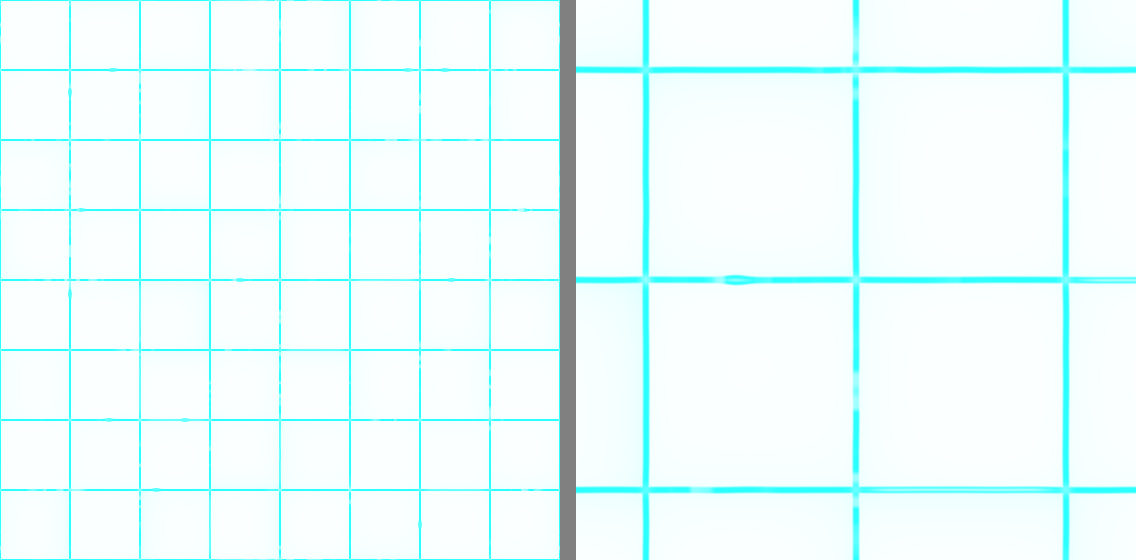
Left, the full canvas; right, a detail of the centre.
This pattern is drawn by a three.js fragment shader. Its source:

```glsl
// Pale tiles divided by thin cyan lines on an 8 by 8 grid.
// Each line is a distance band with wrapped noise for worn, split and chipped
// stretches; each tile gets a faint hashed cyan glow along some of its sides.
varying vec2 vUv;

const float CELLS = 8.0;
const float HALF_WIDTH = 0.0145; // in cells
const float SOFTNESS = 0.007;    // in cells
const vec3 PAPER = vec3(0.988, 1.0, 1.0);
const vec3 CYAN = vec3(0.17, 1.0, 1.0);

float hash(vec2 p) {
  return fract(sin(dot(p, vec2(127.1, 311.7))) * 43758.5453);
}

// Smooth noise along one axis that wraps after a whole period.
float wrapNoise(float x, float period, float seed) {
  float i = floor(x);
  float f = fract(x);
  float a = hash(vec2(mod(i, period), seed));
  float b = hash(vec2(mod(i + 1.0, period), seed));
  return mix(a, b, f * f * (3.0 - 2.0 * f));
}

float bell(float x, float width) {
  return exp(-x * x / (width * width));
}

// Ink of the nearest line; both coordinates are in cells.
float lineInk(float across, float along, float family) {
  float index = floor(across + 0.5);
  float id = mod(index, CELLS) + family;
  float segment = mod(floor(along), CELLS);
  float t = fract(along);
  float wobble = wrapNoise(along * 6.0, CELLS * 6.0, id + 0.3) - 0.5;
  float d = abs(across - index + 0.003 * wobble);

  // A few segments carry a small bulging chip with a pale core.
  float hasChip = step(0.92, hash(vec2(segment, id + 40.0)));
  float chipCentre = mix(0.15, 0.85, hash(vec2(segment, id + 50.0)));
  float chip = hasChip * bell(t - chipCentre, 0.06);
  float halfWidth = HALF_WIDTH + 0.009 * chip;
  float ink = 1.0 - smoothstep(halfWidth - SOFTNESS, halfWidth + SOFTNESS, d);

  // Others split into two strands, fading out at both ends.
  float split = step(0.93, hash(vec2(segment, id + 60.0))) * smoothstep(0.0, 0.3, t * (1.0 - t) * 2.0);
  ink *= 1.0 - max(0.5 * chip, 0.65 * split) * bell(d, 0.008);

  // Scuffs: broad worn zones broken up by fine flecks.
  float zone = smoothstep(0.5, 0.9, wrapNoise(along * 2.0, CELLS * 2.0, id + 0.6));
  float fleck = smoothstep(0.4, 0.9, wrapNoise(along * 17.0, CELLS * 17.0, id + 0.8));
  return ink * (1.0 - 0.6 * zone * fleck);
}

// Soft tint spreading inward from the sides of one tile.
float tileGlow(vec2 local, vec2 cell) {
  vec4 sideDistance = vec4(local, 1.0 - local);
  vec4 chance = vec4(hash(cell + 11.0), hash(cell + 23.0), hash(cell + 37.0), hash(cell + 53.0));
  vec4 strength = 0.007 + 0.06 * pow(chance, vec4(5.0));
  float glow = dot(strength, exp(-sideDistance / 0.13));
  return glow + dot(vec4(0.035), exp(-sideDistance / 0.025));
}

void main() {
  vec2 p = vUv * CELLS;
  vec2 cell = mod(floor(p), CELLS);
  vec2 local = fract(p);

  // Tile body with a very slight overall variation.
  float tint = tileGlow(local, cell) + 0.006 * hash(cell + 71.0);
  vec3 color = PAPER - vec3(tint, 0.0, 0.0);

  // Grid lines, paler where they cross.
  float ink = max(lineInk(p.x, p.y, 0.0), lineInk(p.y, p.x, 100.0));
  vec2 corner = floor(p + 0.5);
  float crossing = bell(length(p - corner), 0.028);
  float crossingWear = 0.25 + 0.35 * hash(mod(corner, CELLS) + 83.0);
  ink *= 1.0 - crossing * crossingWear;

  gl_FragColor = vec4(mix(color, CYAN, ink), 1.0);
}
```
